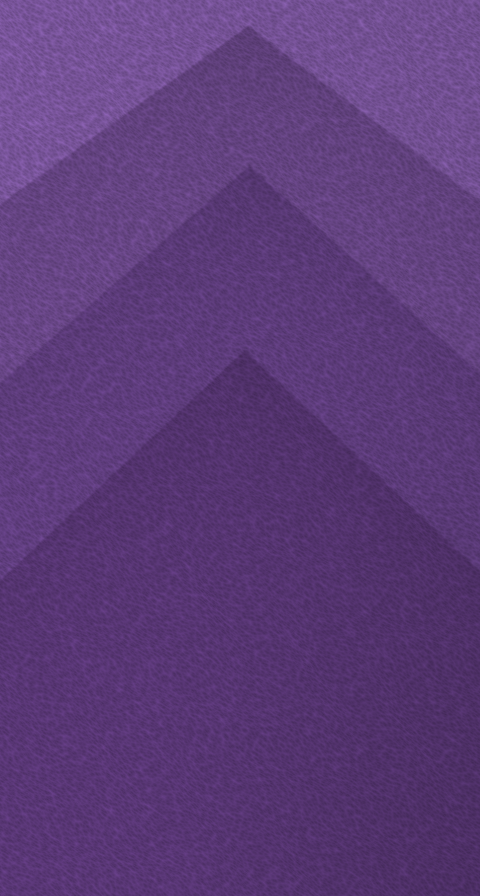
Reproduce this background procedurally as a Shadertoy shader.

```glsl
// Three overlapping violet paper sheets, each ending in a broad upward point.
// Sheets are folded half-planes stacked in a loop, shaded softly below each edge;
// stretched cellular noise and layered sines give the slanted paper fibres.

vec2 hash2(vec2 cell) {
    vec3 q = fract(cell.xyx * vec3(0.1031, 0.1030, 0.0973));
    q += dot(q, q.yzx + 33.33);
    return fract((q.xx + q.yz) * q.zy);
}

// Distance to the nearest jittered point, centred near zero
float cellular(vec2 p) {
    vec2 cell = floor(p), local = fract(p);
    float nearest = 4.0;
    for (int y = -1; y <= 1; y++)
        for (int x = -1; x <= 1; x++) {
            vec2 offset = vec2(x, y);
            vec2 d = offset + hash2(cell + offset) - local;
            nearest = min(nearest, dot(d, d));
        }
    return sqrt(nearest) - 0.47;
}

// Fibres run down to the right, bent slightly by slow sines
float paperGrain(vec2 p) {
    vec2 fibre = vec2(dot(p, vec2(0.82, -0.57)), dot(p, vec2(0.57, 0.82)));
    fibre.y += 0.002 * sin(fibre.x * 45.0 + 3.0 * sin(fibre.y * 31.0));
    float strands = cellular(fibre * vec2(85.0, 235.0));
    float fine = cellular(fibre * vec2(190.0, 370.0) + 17.0);
    float mottling = cellular(p * 24.0 + 5.0);
    return 0.17 * strands + 0.20 * fine + 0.025 * mottling;
}

void mainImage(out vec4 fragColor, in vec2 fragCoord) {
    vec2 uv = fragCoord / iResolution.xy;
    vec2 p = fragCoord / iResolution.y;

    // Apex x, apex y, left slope, right slope
    vec4 peaks[3] = vec4[3](
        vec4(0.517, 0.971, 0.385, 0.404),
        vec4(0.520, 0.815, 0.467, 0.483),
        vec4(0.510, 0.609, 0.504, 0.504));
    vec3 sheets[3] = vec3[3](
        vec3(0.408, 0.274, 0.528),
        vec3(0.375, 0.241, 0.497),
        vec3(0.346, 0.212, 0.458));

    // Backing paper, lighter toward the upper left
    vec3 color = vec3(0.464, 0.324, 0.595) * (1.03 - 0.06 * uv.x);
    float feather = 1.2 / 512.0;

    for (int i = 0; i < 3; i++) {
        vec4 peak = peaks[i];
        float side = uv.x - peak.x;
        float slope = side < 0.0 ? peak.z : peak.w;
        float depth = peak.y - abs(side) * slope - uv.y;
        float edgeShade = 0.06 * exp(-12.0 * max(depth, 0.0));
        float apexShade = 0.06 * exp(-7.0 * length(uv - peak.xy));
        vec3 sheet = sheets[i] * (1.03 - edgeShade - apexShade - 0.04 * uv.x);
        color = mix(color, sheet, smoothstep(-feather, feather, depth));
    }

    // Dim lower right corner, then paper texture
    color *= 1.0 - 0.10 * smoothstep(0.75, 0.0, length(uv - vec2(1.0, 0.0)));
    color *= 1.0 + paperGrain(p);
    fragColor = vec4(color, 1.0);
}
```
